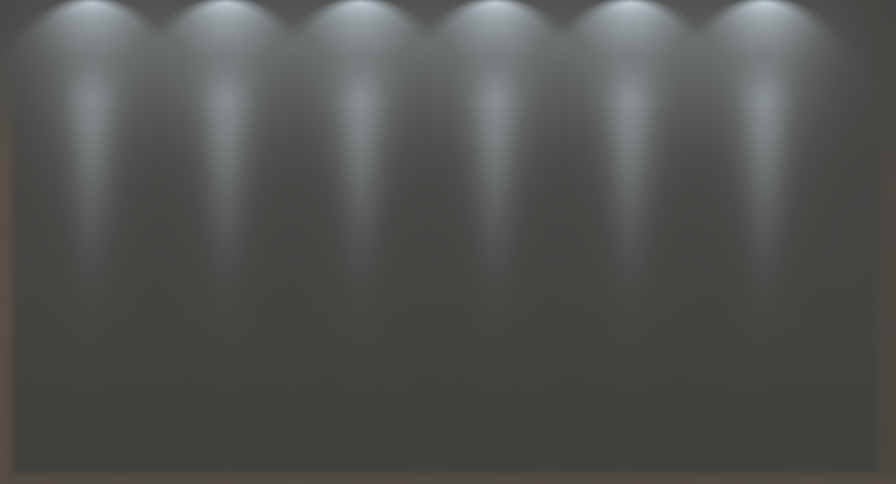
Reproduce this background procedurally as a Shadertoy shader.

```glsl
// A dark wall washed by a row of six ceiling spotlights.
// Each lamp adds a soft parabolic fan, a wide wash and a long tapering streak;
// a dim brown border and faint gradient noise finish the wall.

vec2 hashGradient(vec2 cell) {
    vec2 h = vec2(dot(cell, vec2(127.1, 311.7)), dot(cell, vec2(269.5, 183.3)));
    return 2.0 * fract(sin(h) * 43758.5) - 1.0;
}

float gradientNoise(vec2 p) {
    vec2 i = floor(p), f = fract(p);
    vec2 u = f * f * (3.0 - 2.0 * f);
    vec2 e = vec2(0.0, 1.0);
    float low = mix(dot(hashGradient(i), f),
                    dot(hashGradient(i + e.yx), f - e.yx), u.x);
    float high = mix(dot(hashGradient(i + e.xy), f - e.xy),
                     dot(hashGradient(i + e.yy), f - e.yy), u.x);
    return mix(low, high, u.y);
}

float bell(float x, float width) {
    return exp(-x * x / (width * width));
}

// Light from one lamp: x is the sideways offset, depth the distance below the ceiling
float lampLight(float x, float depth) {
    // Cut-off curve, blurrier away from the lamp
    float below = depth - 3.0 * x * x + 0.003;
    float blur = 0.012 + 0.22 * abs(x);
    float lit = smoothstep(-0.4 * blur, blur, below);
    float inside = max(below, 0.0);

    // Bright rim and fan under the cut-off
    float rim = 0.30 * bell(x, 0.062) * exp(-inside / 0.018)
              * smoothstep(-0.009, 0.012, below);
    float fan = 0.26 * bell(x, 0.105) * bell(depth, 0.12);
    float skirt = 0.05 * bell(x, 0.15) * exp(-inside / 0.06);

    // Wide wash shared between neighbouring lamps
    float wash = 0.095 * bell(x, 0.17) * bell(depth - 0.12, 0.17);

    // Streak that narrows as it fades down the wall
    float fall = smoothstep(0.10, 0.22, depth) * bell(max(depth - 0.23, 0.0), 0.25);
    float width = mix(0.046, 0.036, smoothstep(0.2, 0.6, depth));
    float streak = fall * (0.135 * bell(x, width) + 0.06 * bell(x, 0.09));

    return lit * (fan + skirt) + rim + wash + streak;
}

void mainImage(out vec4 fragColor, in vec2 fragCoord) {
    vec2 uv = fragCoord / iResolution.xy;
    float aspect = iResolution.x / iResolution.y;
    float depth = 1.0 - uv.y;

    // Wall, slightly greener towards the floor
    vec3 color = mix(vec3(0.268, 0.266, 0.256), vec3(0.254, 0.256, 0.236),
                     smoothstep(0.45, 0.95, depth));

    // Soft border on the left, right and bottom
    float left = 1.0 - smoothstep(0.004, 0.022, uv.x);
    float right = 0.4 * smoothstep(0.972, 0.990, uv.x);
    float sides = max(left, right) * smoothstep(0.08, 0.4, depth);
    float floorEdge = 0.85 * (1.0 - smoothstep(0.010, 0.034, uv.y));
    color = mix(color, vec3(0.335, 0.308, 0.270), max(sides, floorEdge));

    // Row of lamps, the left ones a touch dimmer
    float light = 0.0;
    for (int i = 0; i < 6; i++) {
        float n = float(i);
        float x = (uv.x - 0.102 - 0.1503 * n) * aspect;
        light += lampLight(x, depth) * (0.96 + 0.012 * n);
    }
    color += light * vec3(0.90, 1.0, 1.07);

    // Faint mottling of the plaster
    color += 0.003 * gradientNoise(vec2(uv.x * aspect, uv.y) * 14.0);

    fragColor = vec4(clamp(color, 0.0, 1.0), 1.0);
}
```
